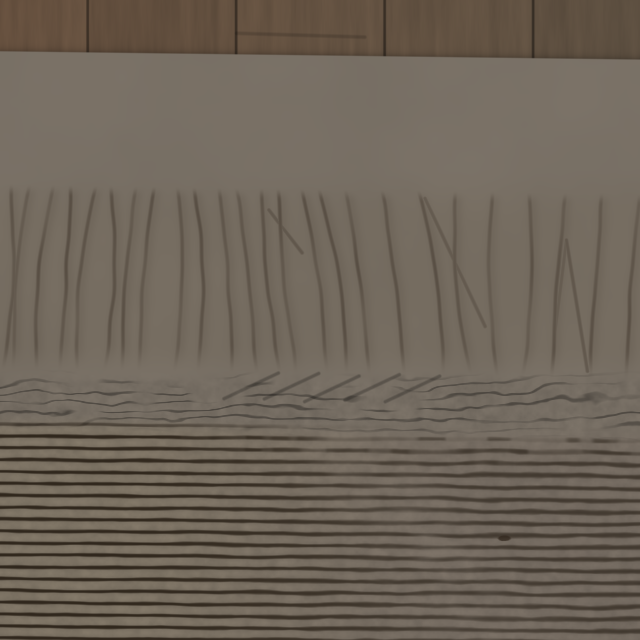
Reproduce this texture procedurally as a Shadertoy shader.

```glsl
// A sheet of pale paper on planks: faint upright pencil strokes above dark ridges.
// Strokes come from a loop of bent lines; ridges are a repeated, noise-warped
// profile that is crisp at the left and breaks up towards the right.

float hash(vec2 p) {
    return fract(sin(dot(p, vec2(127.1, 311.7))) * 43758.5453);
}

float noise(vec2 p) {
    vec2 i = floor(p), f = fract(p);
    f = f * f * (3.0 - 2.0 * f);
    return mix(mix(hash(i), hash(i + vec2(1, 0)), f.x),
               mix(hash(i + vec2(0, 1)), hash(i + vec2(1, 1)), f.x), f.y);
}

float fbm(vec2 p) {
    float sum = 0.0, amp = 0.5;
    for (int i = 0; i < 4; i++) {
        sum += amp * noise(p);
        p = p * 2.03 + 7.1;
        amp *= 0.5;
    }
    return sum / 0.9375;
}

// Soft coverage of a segment from a to b
float pencil(vec2 p, vec2 a, vec2 b, float width, float pixel) {
    vec2 d = b - a;
    float t = clamp(dot(p - a, d) / dot(d, d), 0.0, 1.0);
    return 1.0 - smoothstep(width * 0.25, width + pixel, length(p - a - d * t));
}

vec3 planks(vec2 p, float pixel) {
    float grain = fbm(vec2(p.x * 95.0, p.y * 9.0));
    vec3 wood = mix(vec3(0.40, 0.315, 0.245), vec3(0.375, 0.32, 0.26), p.x);
    wood *= 0.91 + 0.18 * grain;
    wood *= 0.97 + 0.06 * hash(vec2(floor((p.x - 0.137) / 0.232), 3.0));
    float seam = abs(fract((p.x - 0.137) / 0.232 + 0.5) - 0.5) * 0.232;
    wood *= 1.0 - 0.42 * (1.0 - smoothstep(0.0005, 0.002 + pixel, seam));
    wood *= 1.0 - 0.15 * pencil(p, vec2(0.37, 0.948), vec2(0.57, 0.942), 0.003, pixel);
    return wood;
}

// Upright strokes: close pairs at the left, wider single spacing at the right
float strokes(vec2 p, float pixel) {
    float ink = 0.0;
    for (int i = 0; i < 25; i++) {
        float k = float(i), r = hash(vec2(k, 5.0));
        float top = i < 16 ? 0.018 + 0.065 * floor(k / 2.0) + 0.027 * mod(k, 2.0)
                           : 0.54 + 0.0573 * (k - 16.0);
        float bump = smoothstep(0.25, 0.40, top) * (1.0 - smoothstep(0.72, 0.84, top));
        float lean = -0.018 + 0.05 * bump + 0.018 * (r - 0.5);
        float t = (0.708 - 0.015 * top - p.y) / 0.28;
        float x = top + lean * t + (r - 0.5) * 0.022 * sin(3.14 * t)
                + 0.003 * (noise(vec2(k * 9.0, p.y * 22.0)) - 0.5);
        float ends = smoothstep(-0.02, 0.05, t) * (1.0 - smoothstep(0.85, 1.03, t));
        float line = 1.0 - smoothstep(0.0006, 0.0032 + pixel, abs(p.x - x));
        float smudge = 0.22 * exp(-pow((p.x - x - 0.004) / 0.009, 2.0));
        float wear = 0.45 + 0.55 * noise(vec2(k * 4.0, p.y * 12.0));
        ink = max(ink, ends * (line * wear + smudge));
    }
    // Crossing diagonals and forks
    ink = max(ink, 0.8 * pencil(p, vec2(0.42, 0.672), vec2(0.472, 0.605), 0.003, pixel));
    ink = max(ink, 0.7 * pencil(p, vec2(0.664, 0.69), vec2(0.758, 0.49), 0.003, pixel));
    ink = max(ink, 0.8 * pencil(p, vec2(0.885, 0.625), vec2(0.918, 0.42), 0.003, pixel));
    ink = max(ink, 0.6 * pencil(p, vec2(0.885, 0.625), vec2(0.866, 0.47), 0.003, pixel));
    return ink;
}

void mainImage(out vec4 fragColor, in vec2 fragCoord) {
    vec2 p = fragCoord / iResolution.xy;
    float pixel = 1.0 / min(iResolution.x, iResolution.y);
    float cloud = fbm(p * 7.0), grit = fbm(p * 75.0);

    // Paper tone, a little warmer and darker under the strokes
    vec3 paper = vec3(0.474, 0.440, 0.398) * (0.975 + 0.05 * cloud);
    float strokeZone = smoothstep(0.40, 0.46, p.y) * (1.0 - smoothstep(0.65, 0.74, p.y));
    paper *= 1.0 - strokeZone * vec3(0.025, 0.03, 0.045);
    paper = mix(paper, vec3(0.29, 0.25, 0.21), 0.58 * strokes(p, pixel));

    // Crumpled transition: wandering creases and slanted scratches
    float rough = smoothstep(0.29, 0.35, p.y) * (1.0 - smoothstep(0.39, 0.425, p.y));
    float field = p.y * 58.0 + 2.4 * fbm(p * vec2(9.0, 20.0)) - 1.4 * p.x;
    float crease = 1.0 - smoothstep(0.03, 0.17, abs(fract(field) - 0.5));
    paper *= 1.0 + rough * (0.16 * (grit - 0.5) - 0.03);
    paper *= 1.0 - 0.32 * rough * crease * smoothstep(0.25, 0.65, noise(p * vec2(22.0, 45.0)));
    for (int i = 0; i < 5; i++) {
        float k = float(i);
        vec2 a = vec2(0.35 + 0.063 * k, 0.378 - 0.006 * hash(vec2(k, 2.0)));
        paper *= 1.0 - 0.24 * pencil(p, a, a + vec2(0.085, 0.04), 0.0028, pixel);
    }

    // Ridges: thin and dark at the left, soft and broken at the right
    float right = smoothstep(0.15, 0.75, p.x);
    float wobble = mix(0.0035, 0.007, right) * (fbm(p * vec2(13.0, 38.0)) - 0.5);
    float phase = (p.y + 0.008 * p.x - 0.003 + wobble) / 0.0186;
    float offset = (fract(phase + 0.5) - 0.5) * 0.0186;
    float body = 1.0 - smoothstep(0.322, 0.355, p.y + 0.02 * right);
    float width = mix(0.0026, 0.0038, right) * (0.75 + 0.5 * noise(p * vec2(35.0, 54.0)));
    float groove = 1.0 - smoothstep(width * 0.3, width + pixel, abs(offset));
    float beads = smoothstep(0.25, 0.34, p.y) * right;
    float broken = mix(1.0, smoothstep(0.3, 0.65, noise(vec2(p.x * 48.0, floor(phase + 0.5) * 3.7))), beads);
    float smear = exp(-pow((p.x - 0.78 + 0.8 * p.y) / 0.09, 2.0)) * noise(p * vec2(30.0, 50.0));
    float depth = mix(0.92, 0.56, right) * broken * (1.0 - 0.65 * smear);
    vec3 ridge = mix(vec3(0.50, 0.46, 0.40), vec3(0.463, 0.425, 0.385), right);
    ridge *= 0.93 + 0.14 * grit + 0.05 * smear;
    ridge *= 1.0 - 0.2 * exp(-abs(offset) / 0.003) * broken;
    paper = mix(paper, mix(ridge, vec3(0.17, 0.135, 0.095), groove * depth), body);
    float fleck = length((p - vec2(0.788, 0.159)) / vec2(0.012, 0.005)) + 0.5 * grit;
    paper = mix(paper, vec3(0.20, 0.16, 0.12), 0.8 * (1.0 - smoothstep(0.8, 1.3, fleck)));

    // Sheet edge and its narrow shadow over the wood
    float edge = p.y - (0.920 - 0.013 * p.x);
    vec3 wood = planks(p, pixel) * (1.0 - 0.22 * exp(-max(edge, 0.0) / 0.005));
    fragColor = vec4(mix(paper, wood, smoothstep(-pixel, pixel, edge)), 1.0);
}
```
